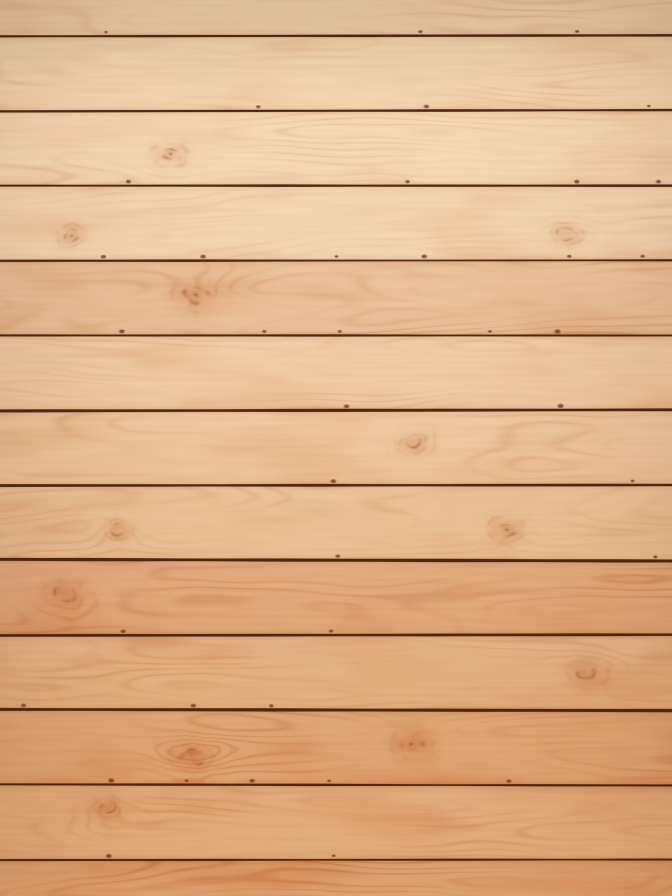
This texture is drawn by a Shadertoy shader. Its source:

```glsl
// Horizontal pine boards divided by thin dark seams, paler toward the top.
// Each board gets its own warmth, stretched-noise grain contours that bend
// around scattered knots, and small nail marks along the seams.

float hash(vec2 p) {
    return fract(sin(dot(p, vec2(127.1, 311.7))) * 43758.5);
}

vec2 gradient(vec2 cell) {
    float a = 6.2832 * hash(cell);
    return vec2(cos(a), sin(a));
}

// Gradient noise, roughly -0.7 to 0.7
float noise(vec2 p) {
    vec2 i = floor(p), f = p - i;
    vec2 u = f * f * f * (f * (f * 6.0 - 15.0) + 10.0);
    vec2 e = vec2(0.0, 1.0);
    return mix(mix(dot(gradient(i), f), dot(gradient(i + e.yx), f - e.yx), u.x),
               mix(dot(gradient(i + e.xy), f - e.xy), dot(gradient(i + 1.0), f - 1.0), u.x), u.y);
}

float fbm(vec2 p) {
    return noise(p) + 0.5 * noise(p * 2.03 + 7.1) + 0.25 * noise(p * 4.1 + 3.7);
}

// Redness of each board, bottom to top
const float warmth[13] = float[](0.6, 0.2, 0.5, 0.1, 0.95, 0.0, 0.2,
                                 0.1, 0.7, 0.0, 0.05, 0.1, 0.3);

void mainImage(out vec4 fragColor, in vec2 fragCoord) {
    vec2 p = fragCoord / iResolution.y;
    vec2 uv = fragCoord / iResolution.xy;
    float pixel = 1.0 / iResolution.y;
    float pitch = 0.0836;

    // Nearest seam, slightly tilted, and the board containing this point
    float row = (p.y - 0.0404) / pitch;
    float seam = floor(row + 0.5);
    row += (hash(vec2(seam, 4.0)) - 0.5) * 0.06 * (p.x - 0.375);
    float seamDist = (row - seam) * pitch;
    float board = seamDist < 0.0 ? seam : seam + 1.0;
    float across = row - board + 1.0;
    float warm = warmth[int(clamp(board, 0.0, 12.0))];
    vec2 shift = vec2(board * 17.3, board * 9.7);

    // Knots bend the grain and carry broken rings
    float bend = 0.0, knot = 0.0, stain = 0.0;
    for (int j = 0; j < 2; j++) {
        vec2 id = vec2(board, float(j) + 20.0);
        float present = step(0.5, hash(id + 3.3));
        vec2 centre = vec2(0.06 + 0.4 * float(j) + 0.2 * hash(id), 0.3 + 0.4 * hash(id + 8.1));
        vec2 q = vec2(p.x - centre.x, (across - centre.y) * pitch * 1.4);
        q += 0.007 * vec2(noise(p * 45.0 + shift), noise(p * 45.0 - shift));
        float size = mix(0.013, 0.023, hash(id + 5.7));
        float d = length(q) / size;
        float rings = pow(0.5 + 0.5 * cos(d * 11.0), 2.0);
        float broken = smoothstep(-0.25, 0.4, noise(p * vec2(70.0, 95.0) + shift));
        bend += present * exp(-d * d * 0.3);
        stain += present * exp(-d * d * 0.8);
        knot += present * exp(-d * d * 1.3) * (0.25 + rings) * broken;
    }

    // Base wood: vertical fade, board tint, faded top and sides
    vec3 wood = mix(vec3(0.875, 0.665, 0.475), vec3(0.94, 0.82, 0.672), smoothstep(0.08, 0.8, p.y));
    wood -= warm * vec3(0.035, 0.085, 0.09);
    wood += (hash(vec2(board, 1.5)) - 0.5) * vec3(0.015, 0.025, 0.03);
    wood += 0.025 * vec3(0.5, 0.9, 1.0) * sin(3.1416 * uv.x);
    float blotch = fbm(vec2(p.x * 5.0, p.y * 16.0) + shift);
    wood -= vec3(0.02, 0.055, 0.065) * smoothstep(-0.1, 0.8, blotch);

    // Grain contours fade in and out; fine fibres run along the boards
    float field = noise(vec2(p.x * 2.6, p.y * 24.0) + shift)
                + 0.2 * noise(vec2(p.x * 9.0, p.y * 40.0) - shift) + 0.45 * bend;
    float contour = pow(0.5 + 0.5 * cos(field * 34.0), 4.0);
    float patchy = smoothstep(-0.25, 0.5, noise(vec2(p.x * 4.0, p.y * 18.0) - shift));
    wood -= vec3(0.045, 0.085, 0.09) * contour * patchy * (0.65 + 0.4 * warm);
    float fibre = noise(vec2(p.x * 9.0, p.y * 230.0) + shift)
                + 0.6 * noise(vec2(p.x * 22.0, p.y * 130.0) - shift);
    wood += 0.022 * vec3(0.7, 1.0, 1.1) * fibre;

    // Knot colouring
    wood -= vec3(0.035, 0.09, 0.1) * stain;
    wood = mix(wood, vec3(0.6, 0.35, 0.21), clamp(knot * 0.6, 0.0, 0.8));

    // Reddish edge shade and the dark gap
    float edge = abs(seamDist);
    wood -= vec3(0.07, 0.11, 0.12) * exp(-edge / 0.0028);
    float gapNoise = noise(vec2(p.x * 7.0, seam * 5.3));
    float halfGap = 0.0009 + 0.0008 * hash(vec2(seam, 2.0)) + 0.0005 * gapNoise;
    float gap = 1.0 - smoothstep(halfGap - 0.6 * pixel, halfGap + 0.8 * pixel, edge);
    wood = mix(wood, vec3(0.27, 0.13, 0.06), gap * 0.95);

    // Sparse nail marks just above the seams
    float cell = floor(p.x / 0.085);
    vec2 nailId = vec2(cell, seam + 40.0);
    vec2 nail = vec2(p.x - (cell + 0.3 + 0.4 * hash(nailId)) * 0.085, seamDist - 0.0045);
    float radius = 0.0012 + 0.0011 * hash(nailId + 2.2);
    float dot1 = 1.0 - smoothstep(radius - pixel, radius + pixel, length(nail * vec2(0.7, 1.0)));
    wood = mix(wood, vec3(0.4, 0.2, 0.11), dot1 * 0.75 * step(0.62, hash(nailId + 6.4)));

    // Soft grey-brown falloff at the top and outer edges
    float side = pow(abs(uv.x * 2.0 - 1.0), 4.0);
    float falloff = 0.09 * smoothstep(0.88, 1.0, uv.y) + 0.045 * side;
    wood *= 1.0 - falloff * vec3(0.9, 1.0, 1.05);
    fragColor = vec4(clamp(wood, 0.0, 1.0), 1.0);
}
```
